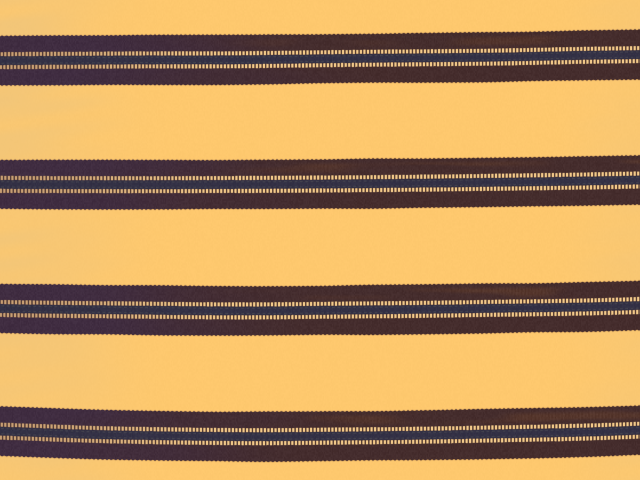
Give the GLSL for this texture, as a WebGL 2 fragment shader.

```glsl
#version 300 es
precision highp float;
uniform vec2 u_resolution;
out vec4 outColor;

float hash(vec2 p) {
    p = fract(p * vec2(0.1031, 0.1137));
    p += dot(p, p.yx + 33.33);
    return fract((p.x + p.y) * p.x * 7.31);
}

float noise(vec2 p) {
    vec2 i = floor(p), f = fract(p);
    f = f * f * (3.0 - 2.0 * f);
    return mix(mix(hash(i), hash(i + vec2(1, 0)), f.x),
               mix(hash(i + vec2(0, 1)), hash(i + vec2(1, 1)), f.x), f.y);
}

// Soft coverage of a strip around d = 0
float strip(float d, float halfWidth, float soft) {
    return 1.0 - smoothstep(-soft, soft, abs(d) - halfWidth);
}

// Soft row of repeated stitches along x
float stitches(float x, float count, float duty, float pixel) {
    return strip(fract(x * count) - 0.5, 0.5 * duty, max(0.08, 0.6 * pixel * count));
}

void main() {
    float pixel = 1.0 / u_resolution.y;
    vec2 p = gl_FragCoord.xy * pixel;
    float across = gl_FragCoord.x / u_resolution.x;
    float down = 1.0 - p.y;

    // Four gently bowed bands, each bending more than the one above
    float bow = 4.0 * across * (1.0 - across);
    float start = mix(0.1267, 0.1146, across) + 0.001 * bow;
    float pitch = mix(0.2575, 0.2604, across) + 0.0035 * bow;
    float band = round((down - start) / pitch);
    float d = down - start - band * pitch;
    d += 0.003 * (noise(vec2(p.x * 4.0, band * 7.0 + 20.0)) - 0.5);

    // Plain cloth with faint weave and creases toward the sides
    float weave = noise(p * vec2(420.0, 300.0)) - 0.5;
    float crease = noise(vec2(p.x * 5.0 + p.y * 4.0, p.y * 38.0 - p.x * 5.0));
    float sides = smoothstep(0.28, 0.0, across) + 0.5 * smoothstep(0.85, 1.0, across);
    vec3 color = vec3(0.995, 0.785, 0.43) + 0.012 * weave;
    color = mix(color, vec3(0.93, 0.77, 0.49), sides * (0.25 + 0.5 * crease));

    // Shadowed seam and finely toothed band edge
    float tooth = 0.0012 * stitches(p.x, 110.0, 0.5, pixel);
    float edge = 0.0507 + tooth + 0.0016 * (noise(vec2(p.x * 9.0, band + 60.0)) - 0.5);
    color = mix(color, vec3(0.70, 0.51, 0.30), 0.55 * strip(d, edge + 0.0015, pixel));

    // Dark band: violet at the left, brown at the right, worn in patches
    float warm = smoothstep(0.05, 0.6, across + 0.15 * (noise(p * vec2(5.0, 18.0)) - 0.5));
    vec3 dark = mix(vec3(0.25, 0.175, 0.255), vec3(0.27, 0.175, 0.175), warm);
    float worn = smoothstep(0.4, 0.9, noise(p * vec2(9.0, 45.0) + 8.0));
    worn *= smoothstep(0.3, 0.55, across) * strip(d + 0.033, 0.009, 0.006);
    dark = mix(dark, vec3(0.40, 0.25, 0.17), 0.5 * worn);
    dark += 0.035 * weave + 0.01 * sin(p.x * 900.0) * worn;
    color = mix(color, dark, strip(d, edge, 0.7 * pixel));

    // Blue core with two dotted threads
    color = mix(color, vec3(0.20, 0.19, 0.27) + 0.03 * weave, strip(d, 0.0095, 0.002));
    float thread = strip(abs(d) - 0.0055, 0.0008, pixel) * stitches(p.x, 90.0, 0.5, pixel);
    color = mix(color, vec3(0.36, 0.37, 0.36), 0.45 * thread);

    // Twin rows of pale upright stitches, duller at the left
    float row = floor(p.x * 135.0);
    float height = 0.0042 + 0.0007 * (hash(vec2(row, band + 11.0)) - 0.5);
    float rail = strip(abs(d) - 0.0135, height, 0.8 * pixel);
    float pale = stitches(p.x + 0.002 * step(0.0, d), 135.0, 0.6, pixel);
    vec3 stitchColor = mix(vec3(0.78, 0.62, 0.45), vec3(0.95, 0.79, 0.54), smoothstep(0.0, 0.4, across));
    color = mix(color, vec3(0.36, 0.26, 0.21), 0.8 * rail);
    color = mix(color, stitchColor, rail * pale);

    outColor = vec4(clamp(color, 0.0, 1.0), 1.0);
}
```
